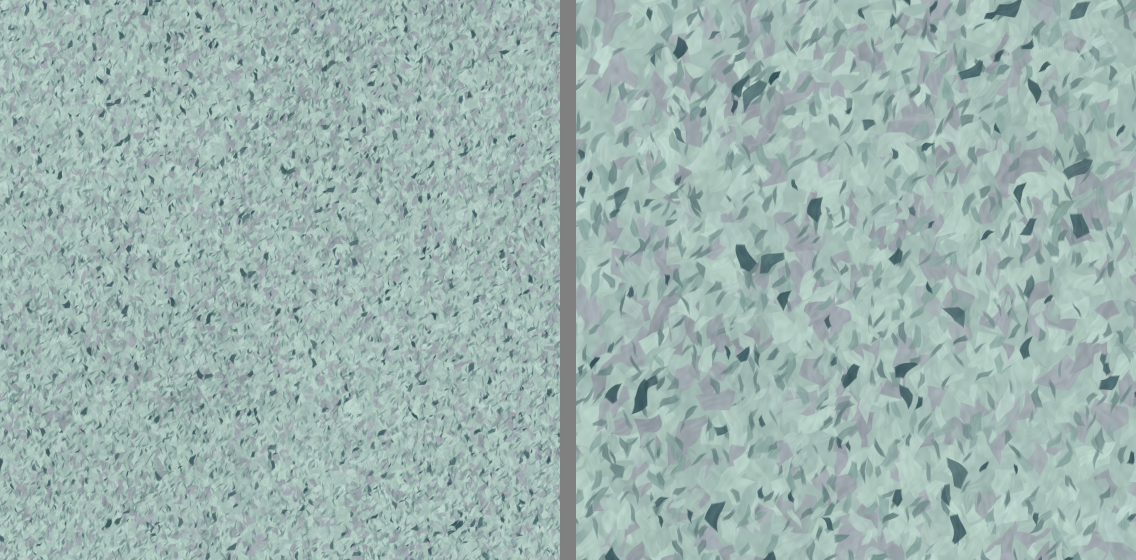
Left: the whole. Right: its middle third, enlarged.
Reproduce this texture procedurally as a Shadertoy shader.

```glsl
float hash(vec2 p) {
    return fract(sin(dot(p, vec2(127.1, 311.7))) * 43758.5453);
}

float noise(vec2 p) {
    vec2 i = floor(p), f = fract(p);
    f = f * f * (3.0 - 2.0 * f);
    return mix(mix(hash(i), hash(i + vec2(1, 0)), f.x),
               mix(hash(i + vec2(0, 1)), hash(i + vec2(1, 1)), f.x), f.y);
}

// Irregular five-sided chip, about one unit in radius
float chipDistance(vec2 p, vec2 id) {
    float d = -1.0;
    for (int i = 0; i < 5; i++) {
        float k = float(i);
        float angle = (k + 0.75 * hash(id + k * 3.1)) * 1.25664;
        float reach = mix(0.5, 1.0, hash(id + k * 5.7 + 2.3));
        d = max(d, dot(p, vec2(cos(angle), sin(angle))) - reach);
    }
    return d;
}

// Paints one layer of chips; share is the chance that a cell holds a chip
vec3 scatter(vec3 base, vec2 uv, float cells, float share, vec2 size, vec3 tint, float seed) {
    vec2 home = floor(uv * cells);
    float blur = 0.75 / iResolution.y;
    for (int y = -1; y <= 1; y++)
    for (int x = -1; x <= 1; x++) {
        vec2 cell = home + vec2(x, y);
        vec2 id = cell + seed * 17.3;
        if (hash(id) > share) continue;

        vec2 center = (cell + vec2(hash(id + 4.7), hash(id + 9.2))) / cells;
        float tilt = 0.25 + 1.7 * (hash(id + 13.4) - 0.5);
        float c = cos(tilt), s = sin(tilt);
        vec2 d = uv - center;
        vec2 radius = size * mix(0.7, 1.2, hash(id + 21.8));
        vec2 q = vec2(c * d.x - s * d.y, s * d.x + c * d.y) / radius;
        q.x += 0.3 * sin(q.y * 2.5 + 6.3 * hash(id + 31.1));

        float edge = chipDistance(q, id + 41.6) * radius.x;
        float cover = 1.0 - smoothstep(-blur, blur, edge);
        float tone = 0.07 * (hash(id + 55.3) - 0.5);
        float streak = 0.05 * (noise(q * vec2(5.0, 1.5) + id) - 0.5);
        base = mix(base, tint + tone + streak, cover * mix(0.7, 1.0, hash(id + 63.9)));
    }
    return base;
}

void mainImage(out vec4 fragColor, in vec2 fragCoord) {
    vec2 uv = fragCoord / iResolution.y;
    vec3 pale = vec3(0.695, 0.795, 0.762);
    vec3 mint = vec3(0.64, 0.74, 0.715);
    vec3 lilac = vec3(0.605, 0.637, 0.668);
    vec3 sage = vec3(0.53, 0.645, 0.625);
    vec3 slate = vec3(0.44, 0.545, 0.545);
    vec3 deep = vec3(0.24, 0.355, 0.38);

    // Broad light flakes
    vec3 col = mint;
    col = scatter(col, uv, 60.0, 0.60, vec2(0.009, 0.013), pale, 1.0);
    col = scatter(col, uv, 58.0, 0.58, vec2(0.008, 0.013), lilac, 2.0);
    col = scatter(col, uv, 75.0, 0.35, vec2(0.006, 0.010), mint, 3.0);
    col = scatter(col, uv, 70.0, 0.38, vec2(0.006, 0.011), pale, 4.0);

    // Narrow grey-green chips and slivers
    col = scatter(col, uv, 80.0, 0.34, vec2(0.0032, 0.008), sage, 5.0);
    col = scatter(col, uv, 95.0, 0.20, vec2(0.0026, 0.006), slate, 6.0);
    col = scatter(col, uv, 110.0, 0.20, vec2(0.0014, 0.006), slate, 7.0);
    col = scatter(col, uv, 90.0, 0.16, vec2(0.0025, 0.007), pale, 8.0);

    // Sparse dark chips and specks
    col = scatter(col, uv, 55.0, 0.12, vec2(0.0042, 0.0085), deep, 9.0);
    col = scatter(col, uv, 100.0, 0.07, vec2(0.0020, 0.0045), deep, 10.0);

    // Fine grain and faint large-scale mottling
    col += 0.05 * (noise(uv * vec2(330.0, 240.0)) - 0.5);
    col += 0.025 * (noise(uv * 5.0 + 7.0) - 0.5);
    fragColor = vec4(col, 1.0);
}
```
